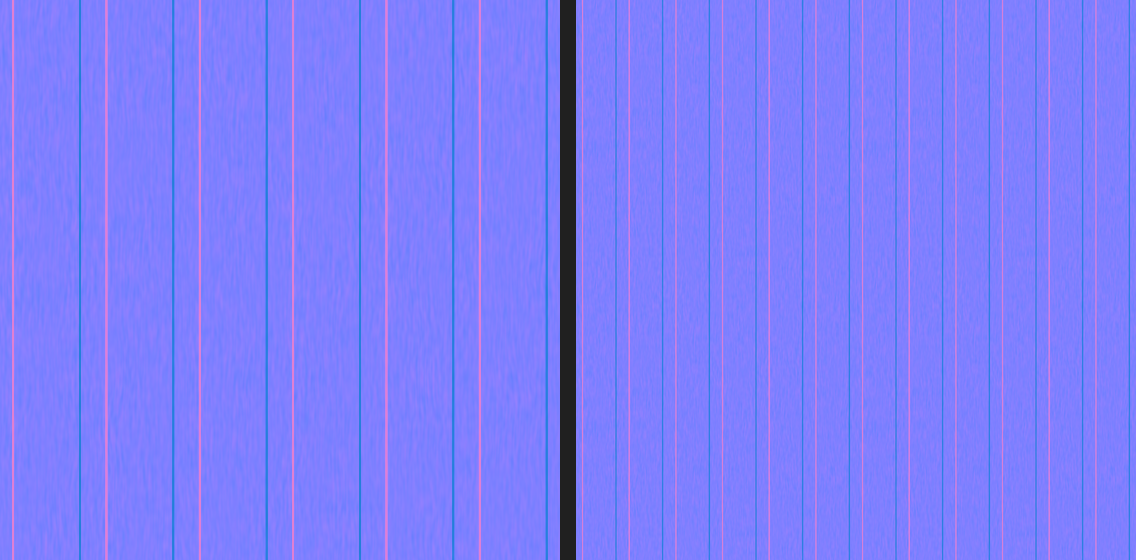
Left, the tile; right, the same tile 2 across and 2 down.
This texture map is drawn by a three.js fragment shader. Its source:

```glsl
// Tangent-space normal map of vertical wooden boards with shallow grooves.
// Six repeats across: each has a left-facing and a right-facing bevel, and
// fine upright grain from wrapping gradient noise tilts the surface slightly.
varying vec2 vUv;

const float BOARDS = 6.0;
const float FALLING_EDGE = 0.857;     // position within one repeat
const float RISING_EDGE = 0.1406;
const float BEVEL_HALF_WIDTH = 0.0019; // in canvas widths
const float BEVEL_SOFTNESS = 0.0008;
const float FALLING_SLOPE = -0.98;
const float RISING_SLOPE = 1.13;

// Unit gradient for a lattice corner, wrapped to the given period
vec2 cornerGradient(vec2 corner, vec2 period, float seed) {
  vec3 p = fract(vec3(mod(corner, period), seed).xyx * vec3(0.1031, 0.1030, 0.0973) + seed * 0.137);
  p += dot(p, p.yzx + 33.33);
  float angle = 6.28318 * fract((p.x + p.y) * p.z);
  return vec2(cos(angle), sin(angle));
}

// Gradient noise that tiles over the unit square; cells must be whole numbers
float tilingNoise(vec2 uv, vec2 cells, float seed) {
  vec2 p = uv * cells;
  vec2 i = floor(p);
  vec2 f = p - i;
  vec2 w = f * f * f * (f * (f * 6.0 - 15.0) + 10.0);
  vec2 e = vec2(1.0, 0.0);
  float a = dot(cornerGradient(i, cells, seed), f);
  float b = dot(cornerGradient(i + e.xy, cells, seed), f - e.xy);
  float c = dot(cornerGradient(i + e.yx, cells, seed), f - e.yx);
  float d = dot(cornerGradient(i + e.xx, cells, seed), f - e.xx);
  return mix(mix(a, b, w.x), mix(c, d, w.x), w.y);
}

// Soft-edged vertical strip, once per board, centred at a fraction of it
float bevel(float x, float centre, float halfWidth, float softness) {
  float d = abs(fract(x * BOARDS - centre + 0.5) - 0.5) / BOARDS;
  return 1.0 - smoothstep(halfWidth - softness, halfWidth + softness, d);
}

// Surface slope of the wood fibres, mostly sideways
vec2 grainSlope(vec2 uv) {
  float bend = 0.006 * tilingNoise(uv, vec2(12.0, 9.0), 1.0);
  vec2 p = uv + vec2(bend, 0.0);
  float fine = tilingNoise(p, vec2(216.0, 26.0), 2.0);
  float broad = tilingNoise(p, vec2(126.0, 14.0), 3.0);
  float fibre = tilingNoise(p, vec2(180.0, 60.0), 4.0);
  float strength = 1.0 + 0.7 * tilingNoise(uv, vec2(18.0, 5.0), 5.0);
  return strength * vec2(0.17 * fine + 0.11 * broad + 0.06 * fibre, 0.03 * fibre);
}

void main() {
  // Bevels of the groove
  float falling = bevel(vUv.x, FALLING_EDGE, BEVEL_HALF_WIDTH, BEVEL_SOFTNESS);
  float rising = bevel(vUv.x, RISING_EDGE, BEVEL_HALF_WIDTH, BEVEL_SOFTNESS);

  // Combined slope, encoded as a normal
  vec2 slope = grainSlope(vUv);
  slope.x += falling * FALLING_SLOPE + rising * RISING_SLOPE;
  vec3 normal = normalize(vec3(slope, 1.0));
  gl_FragColor = vec4(normal * 0.5 + 0.5, 1.0);
}
```
